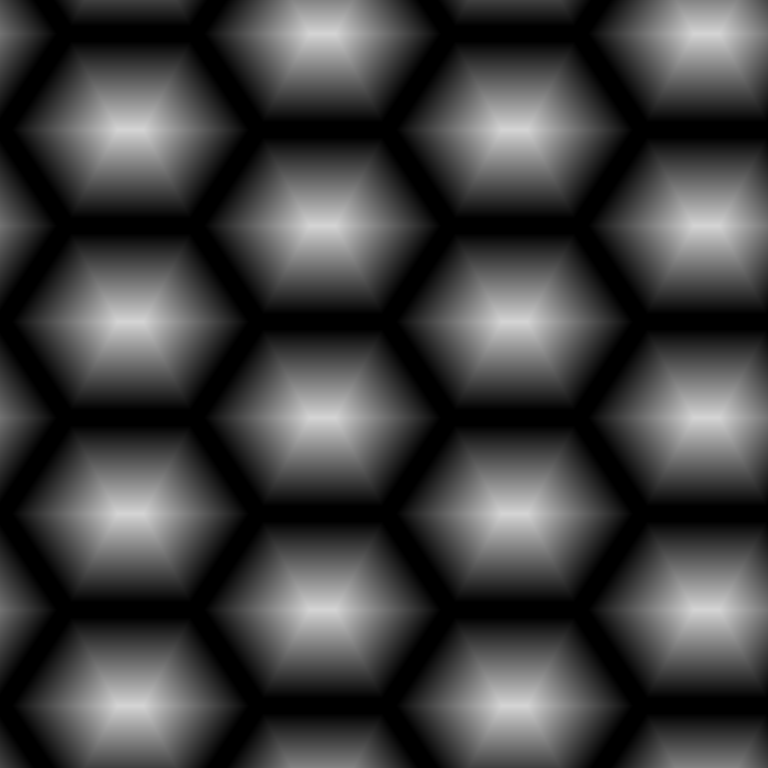
This pattern is drawn by a Shadertoy shader. Its source:

```glsl
// Staggered grey hexagonal pyramids with bright ridges, separated by black grooves.

// Signed distance to the hexagon outline, positive inside
float hexDepth(vec2 p) {
    p = abs(p);
    float flatSide = 0.125 - p.y;
    float slantSide = dot(vec2(1.0 / 6.0, 0.0) - p, normalize(vec2(3.0, 2.0)));
    return min(flatSide, slantSide);
}

// Offset from the centre of the nearest repeat
vec2 repeatCell(vec2 p, vec2 cell) {
    return (fract(p / cell + 0.5) - 0.5) * cell;
}

void mainImage(out vec4 fragColor, in vec2 fragCoord) {
    vec2 uv = fragCoord / iResolution.xy;
    vec2 cell = 1.0 / vec2(2.0, 4.0);
    vec2 p = uv - vec2(0.17, 0.081);

    // Two interleaved lattices form the honeycomb
    float depth = max(hexDepth(repeatCell(p, cell)),
                      hexDepth(repeatCell(p - 0.5 * cell, cell)));

    // Linear slope from the groove up to the ridge
    float grey = clamp(7.24 * depth - 0.071, 0.0, 1.0);
    fragColor = vec4(vec3(grey), 1.0);
}
```
